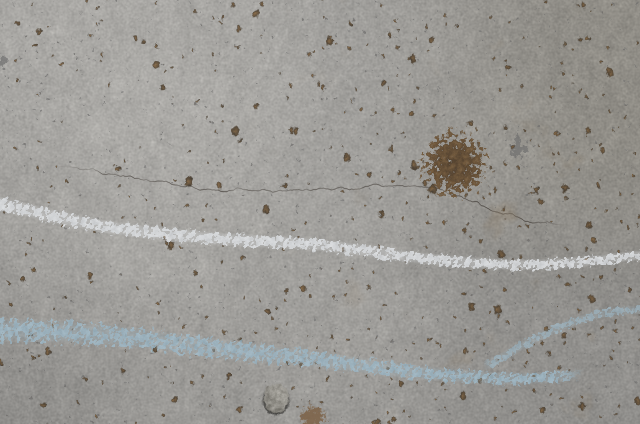
A Shadertoy shader for this texture:

```glsl
// Weathered concrete with rust pits, a hairline crack and chalk strokes.
// Strokes follow smooth height curves, broken up by gradient noise; pits are
// hashed onto jittered grids at several sizes, growing denser to the right.

const float KNOT_STEP = 0.251; // spacing of curve heights, in canvas heights

vec2 hash2(vec2 p) {
    vec3 q = fract(p.xyx * vec3(0.1031, 0.1030, 0.0973));
    q += dot(q, q.yzx + 33.33);
    return fract((q.xx + q.yz) * q.zy);
}

float gradientNoise(vec2 p) {
    vec2 i = floor(p), f = p - i;
    vec2 u = f * f * f * (f * (f * 6.0 - 15.0) + 10.0);
    vec2 e = vec2(0.0, 1.0);
    float a = dot(hash2(i) * 2.0 - 1.0, f);
    float b = dot(hash2(i + e.yx) * 2.0 - 1.0, f - e.yx);
    float c = dot(hash2(i + e.xy) * 2.0 - 1.0, f - e.xy);
    float d = dot(hash2(i + e.yy) * 2.0 - 1.0, f - e.yy);
    return mix(mix(a, b, u.x), mix(c, d, u.x), u.y);
}

float fbm(vec2 p) {
    float sum = 0.0, amp = 1.0;
    for (int i = 0; i < 4; i++) {
        sum += amp * gradientNoise(p);
        p = mat2(1.6, 1.2, -1.2, 1.6) * p + 7.3;
        amp *= 0.5;
    }
    return sum;
}

// Catmull-Rom curve through evenly spaced heights
float curveHeight(float h[9], float x) {
    float s = clamp(x / KNOT_STEP, 0.0, 5.999);
    int i = int(s);
    float t = s - float(i);
    float a = h[i], b = h[i + 1], c = h[i + 2], d = h[i + 3];
    return b + 0.5 * t * (c - a + t * (2.0 * a - 5.0 * b + 4.0 * c - d
         + t * (3.0 * (b - c) + d - a)));
}

// Clumpy stroke coverage; offset is the distance from its centre line
float chalk(vec2 p, float offset, float halfWidth, float fill) {
    vec2 slanted = vec2(p.x - 0.5 * p.y, p.y + 0.3 * p.x);
    float grain = gradientNoise(slanted * vec2(85.0, 60.0)) + 0.8 * gradientNoise(slanted * 150.0);
    float body = fill - pow(abs(offset) / halfWidth, 2.0);
    float veil = smoothstep(-0.3, 0.6, body) * 0.42;
    return max(veil, smoothstep(0.0, 0.45, body + 2.0 * grain) * smoothstep(-1.0, -0.2, body));
}

// Scattered pits: x is coverage, y is the depth inside the pit
vec2 pits(vec2 p, float cells, float chance, float radius, float blur) {
    vec2 home = floor(p * cells), result = vec2(0.0);
    for (int k = 0; k < 9; k++) {
        vec2 cell = home + vec2(k % 3 - 1, k / 3 - 1);
        vec2 pick = hash2(cell + cells * 3.7);
        vec2 centre = (cell + hash2(cell + 51.0 + cells)) / cells;
        float r = radius * mix(0.5, 1.1, pick.y);
        float present = step(pick.x, chance * mix(0.65, 1.35, centre.x / 1.5));
        float d = length((p - centre) * vec2(1.1, 0.9)) - r;
        float cover = present * smoothstep(blur, -blur, d);
        result = max(result, vec2(cover, cover * clamp(-d / r, 0.0, 1.0)));
    }
    return result;
}

float blob(vec2 p, vec2 centre, float radius) {
    return exp(-dot(p - centre, p - centre) / (radius * radius));
}

vec3 concrete(vec2 p) {
    float light = 0.583 + 0.085 * blob(p, vec2(0.3, 0.85), 0.6);
    light += 0.02 * blob(p, vec2(0.7, 0.3), 0.4);
    light -= 0.03 * smoothstep(0.9, 1.5, p.x) + 0.03 * blob(p, vec2(0.0), 0.35);
    light += 0.03 * fbm(p * 4.0) + 0.04 * fbm(p * vec2(24.0, 18.0));
    light += 0.05 * gradientNoise(p * 85.0) + 0.065 * gradientNoise(p * 165.0);
    float warm = 0.6 + 0.8 * smoothstep(0.8, 1.5, p.x) * smoothstep(0.2, 0.7, p.y);
    return light * (vec3(1.0) + warm * vec3(0.014, 0.0, -0.035));
}

void mainImage(out vec4 fragColor, in vec2 fragCoord) {
    vec2 p = fragCoord / iResolution.y;
    float pixel = 1.0 / iResolution.y;
    vec3 col = concrete(p);
    float rough = fbm(p * 75.0);

    // Hairline crack of varying strength
    float crackY = curveHeight(float[9](0.65, 0.631, 0.592, 0.553, 0.553, 0.558, 0.478, 0.47, 0.46), p.x);
    crackY += 0.012 * fbm(vec2(p.x * 22.0, 3.0));
    float crack = smoothstep(0.0004 + pixel, 0.0, abs(p.y - crackY));
    crack *= smoothstep(0.1, 0.3, p.x) * smoothstep(1.34, 1.27, p.x);
    crack *= clamp(0.75 + 0.9 * gradientNoise(p * 30.0), 0.2, 1.0);
    col = mix(col, vec3(0.3, 0.28, 0.26), 0.75 * crack);

    // Faint rust bleeding, crumbly rust patch and bottom stain
    vec3 rust = mix(vec3(0.27, 0.2, 0.13), vec3(0.46, 0.35, 0.22), 0.5 + rough);
    float bleed = smoothstep(0.25, 0.75, fbm(p * 9.0 + 4.0)) * smoothstep(0.4, 1.4, p.x);
    col = mix(col, vec3(0.53, 0.43, 0.3), 0.25 * bleed);
    float patchBody = 0.95 * blob(p, vec2(1.073, 0.613), 0.078) + 0.95 * rough;
    patchBody *= smoothstep(0.13, 0.07, length(p - vec2(1.073, 0.613)));
    col = mix(col, rust, 0.9 * smoothstep(0.38, 0.62, patchBody));
    float stain = blob(p, vec2(0.737, 0.015), 0.033) + 0.8 * rough;
    col = mix(col, vec3(0.47, 0.35, 0.23), 0.75 * smoothstep(0.45, 0.75, stain));

    // Grey scuffs
    float scuff = blob(p, vec2(1.224, 0.651), 0.028) + 0.9 * blob(p, vec2(0.005, 0.855), 0.02);
    col = mix(col, vec3(0.42, 0.42, 0.42), 0.65 * smoothstep(0.45, 0.8, scuff + 1.2 * rough));

    // Embedded pebble with a broken shaded rim
    vec2 q = p - vec2(0.651, 0.059);
    float pebble = length(q * vec2(1.0, 0.88)) - 0.031 + 0.008 * rough;
    vec3 stone = vec3(0.58, 0.57, 0.54) + 1.5 * (q.x + q.y) + 0.25 * rough;
    col = mix(col, stone, 0.8 * smoothstep(pixel, -pixel, pebble));
    col *= 1.0 - 0.5 * smoothstep(0.005, 0.0, abs(pebble)) * smoothstep(-0.5, 0.6, rough - q.y * 15.0);

    // Ragged rust pits at three sizes
    vec2 warped = p + 0.008 * vec2(rough, fbm(p * 75.0 + 19.0));
    vec2 pit = pits(warped, 11.0, 0.24, 0.0095, pixel);
    pit = max(pit, pits(warped, 19.0, 0.22, 0.006, pixel));
    pit = max(pit, pits(warped, 42.0, 0.12, 0.0034, pixel));
    vec3 pitColor = mix(vec3(0.26, 0.21, 0.15), vec3(0.46, 0.35, 0.22), pit.y + 0.7 * rough);
    col = mix(col, pitColor, 0.85 * pit.x);

    // White chalk stroke
    float whiteY = curveHeight(float[9](0.59, 0.52, 0.465, 0.438, 0.422, 0.39, 0.376, 0.398, 0.44), p.x);
    float white = chalk(p, p.y - whiteY, mix(0.019, 0.014, p.x / 1.5), 0.65);
    col = mix(col, vec3(0.84, 0.85, 0.86) + 0.08 * rough, 0.92 * white);

    // Blue chalk stroke and its rising branch
    float blueY = curveHeight(float[9](0.225, 0.222, 0.21, 0.18, 0.151, 0.12, 0.108, 0.135, 0.16), p.x);
    float blue = chalk(p + 5.0, p.y - blueY, mix(0.034, 0.016, p.x / 1.4), 0.5);
    blue *= smoothstep(1.38, 1.32, p.x + 0.03 * rough);
    float along = clamp((p.x - 1.147) / 0.359, 0.0, 1.0);
    float branchY = 0.137 + 0.132 * sin(1.5708 * along);
    float slope = 0.578 * cos(1.5708 * along);
    float branch = chalk(p + 9.0, (p.y - branchY) / sqrt(1.0 + slope * slope), 0.013, 0.5);
    blue = max(blue, 0.8 * branch * smoothstep(1.135, 1.16, p.x));
    col = mix(col, vec3(0.61, 0.71, 0.765) + 0.08 * rough, 0.85 * blue);

    fragColor = vec4(clamp(col, 0.0, 1.0), 1.0);
}
```
